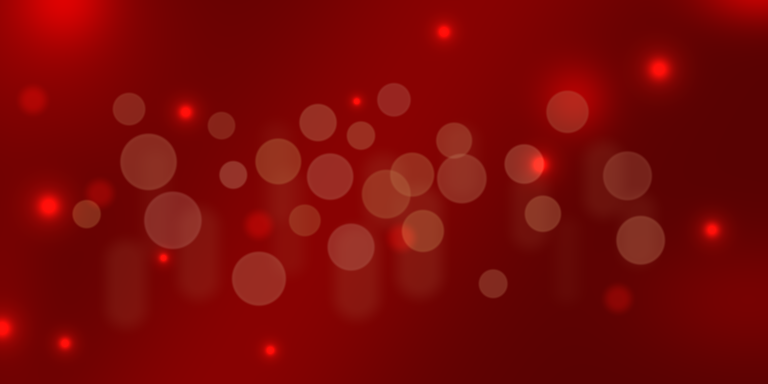
Reproduce this background procedurally as a Shadertoy shader.

```glsl
// Warm bokeh over a deep red backdrop: smooth light pools, soft vertical
// streaks, translucent rimmed discs and small glowing red sparks.
// Each layer is a loop with stratified x positions and hashed variation.

vec3 hash3(float n) {
    vec3 q = fract(vec3(n) * vec3(0.1031, 0.1030, 0.0973));
    q += dot(q, q.yzx + 33.33);
    return fract((q.xxy + q.yzz) * q.zyx);
}

// Gaussian pool of light with separate horizontal and vertical radii
float glow(vec2 p, vec2 center, vec2 radius) {
    vec2 q = (p - center) / radius;
    return exp(-dot(q, q));
}

float verticalCapsule(vec2 p, float halfLength, float radius) {
    p.y -= clamp(p.y, -halfLength, halfLength);
    return length(p) - radius;
}

// Position in [-1, 1], denser around zero
float gather(float u, float amount) {
    return mix(u, u * u * u, amount);
}

vec3 backdrop(vec2 p) {
    float across = dot(p, vec2(0.85, -0.52)) - 0.50;
    float red = 0.345 + 0.19 * exp(-6.0 * across * across);
    red += 0.24 * glow(p, vec2(0.10, 0.95), vec2(0.34, 0.36));
    red += 0.30 * glow(p, vec2(0.17, 1.01), vec2(0.12, 0.12));
    red += 0.42 * glow(p, vec2(1.98, 1.03), vec2(0.16, 0.09));
    red += 0.12 * glow(p, vec2(1.95, 0.22), vec2(0.28, 0.17));
    red += 0.10 * glow(p, vec2(0.00, 0.25), vec2(0.12, 0.30));
    red += 0.28 * glow(p, vec2(1.50, 0.74), vec2(0.09, 0.09));
    return vec3(red, 0.008, 0.006);
}

vec3 addStreaks(vec3 col, vec2 p) {
    for (float i = 0.0; i < 13.0; i++) {
        vec3 h = hash3(i + 71.0);
        vec2 center = vec2(0.27 + 1.5 * (i + h.x) / 13.0,
                           0.43 + 0.34 * (fract(i * 0.618) - 0.5));
        float d = verticalCapsule(p - center, mix(0.04, 0.10, h.y),
                                  mix(0.035, 0.065, h.z));
        float cover = 1.0 - smoothstep(-0.035, 0.025, d);
        col = mix(col, vec3(0.66, 0.36, 0.24), cover * mix(0.07, 0.24, h.z));
    }
    return col;
}

vec3 addDiscs(vec3 col, vec2 p) {
    for (float i = 0.0; i < 25.0; i++) {
        vec3 h = hash3(i + 13.0);
        vec3 k = hash3(i + 157.0);
        float u = 2.0 * (i + h.x) / 25.0 - 1.0;
        float v = 2.0 * fract(i * 0.618 + 0.3) - 1.0;
        vec2 center = vec2(0.95 + 0.80 * gather(u, 0.4),
                           0.54 + 0.29 * gather(v, 0.55) + 0.08 * (h.y - 0.5));
        float radius = mix(0.032, 0.076, h.z);
        float d = length(p - center);
        float cover = 1.0 - smoothstep(radius - 0.004, radius + 0.004, d);
        float rim = smoothstep(0.82 * radius, radius, d);
        vec3 tint = mix(vec3(0.72, 0.46, 0.26), vec3(0.76, 0.50, 0.46), k.x);
        col = mix(col, tint, cover * (mix(0.26, 0.40, k.y) + 0.05 * rim));
    }
    return col;
}

vec3 addSparks(vec3 col, vec2 p) {
    for (float i = 0.0; i < 16.0; i++) {
        vec3 h = hash3(i + 211.0);
        vec2 center = vec2(1.97 * pow((i + h.x) / 16.0, 1.5),
                           0.08 + 0.88 * fract(i * 0.618 + 0.2 * h.y));
        float size = mix(0.007, 0.030, h.z * h.z);
        float d = length(p - center);
        // Every third spark is a dim, wider blur
        bool dim = mod(i, 3.0) == 1.0;
        float light = dim
            ? 0.17 * (1.0 - smoothstep(0.015, 0.05, d))
            : 0.55 * exp(-d * d / (size * size))
              + 0.20 * exp(-d * d / (6.0 * size * size));
        col += light * vec3(1.0, 0.08, 0.05);
    }
    return col;
}

void mainImage(out vec4 fragColor, in vec2 fragCoord) {
    vec2 p = fragCoord / iResolution.y;
    vec3 col = backdrop(p);
    col = addStreaks(col, p);
    col = addDiscs(col, p);
    col = addSparks(col, p);
    fragColor = vec4(clamp(col, 0.0, 1.0), 1.0);
}
```
